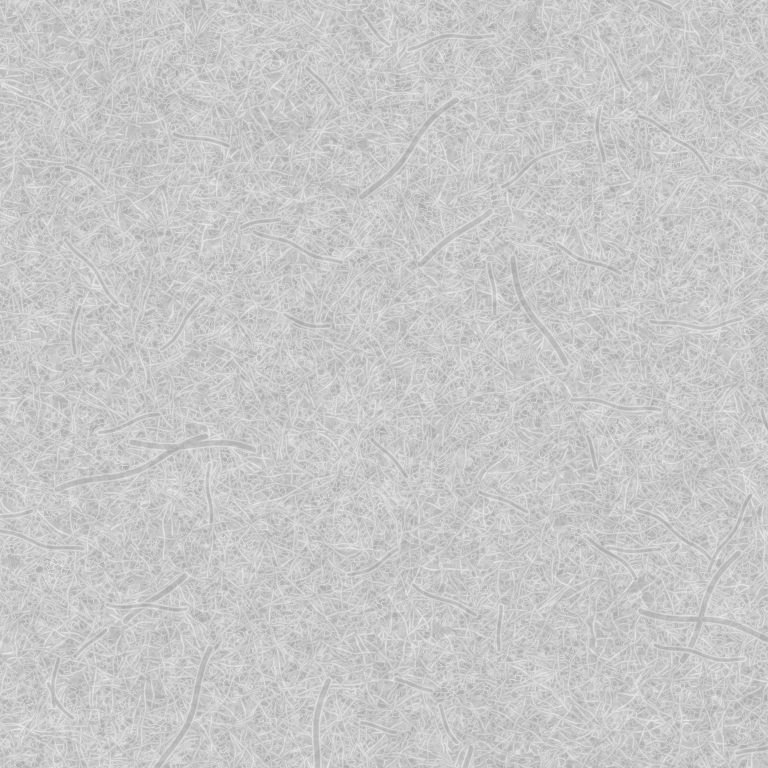
Reproduce this texture procedurally as a Shadertoy shader.

```glsl
// Pale grey fibre paper: a fine cellular web of bright veins, crossed by
// layers of thin bent fibres, with soft grey flakes and a few broad strands
// whose dark bodies lie between bright rims.

vec3 hash3(vec2 cell, float seed) {
    vec3 p = fract(vec3(cell, seed * 7.31 + 3.7) * vec3(0.1031, 0.1030, 0.0973));
    p += dot(p, p.yxz + 33.33);
    return fract((p.xxy + p.yxx) * p.zyx);
}

// Slow, uneven variation in the range -1 to 1.
float clouds(vec2 p) {
    float sum = 0.0, weight = 0.5;
    for (int i = 0; i < 4; i++) {
        p = mat2(0.8, 0.6, -0.6, 0.8) * p * 1.7 + 2.3;
        sum += weight * sin(p.x + 1.6 * sin(p.y)) * cos(p.y + sin(0.7 * p.x));
        weight *= 0.75;
    }
    return sum;
}

// Cellular noise: x is the gap to the nearest border, y a tone per cell.
vec2 cellWeb(vec2 p, float seed) {
    vec2 home = floor(p);
    float nearest = 9.0, second = 9.0, tone = 0.0;
    for (int j = -1; j <= 1; j++)
    for (int i = -1; i <= 1; i++) {
        vec2 cell = home + vec2(i, j);
        vec3 h = hash3(cell, seed);
        float d = length(cell + h.xy - p);
        if (d < nearest) {
            second = nearest;
            nearest = d;
            tone = h.z;
        } else {
            second = min(second, d);
        }
    }
    return vec2(second - nearest, tone);
}

// Distance to the nearest bent fibre, one per grid cell with chance "share".
float fibreDistance(vec2 p, float scale, float reach, float share, float seed) {
    vec2 q = p * scale, home = floor(q);
    float best = 9.0;
    for (int j = -1; j <= 1; j++)
    for (int i = -1; i <= 1; i++) {
        vec2 cell = home + vec2(i, j);
        vec3 h = hash3(cell, seed), shape = hash3(cell, seed + 40.0);
        if (shape.z > share) continue;
        float angle = 6.2832 * h.z, c = cos(angle), s = sin(angle);
        vec2 d = mat2(c, -s, s, c) * (q - cell - h.xy);
        d.y += (shape.x - 0.5) * 0.6 * d.x * d.x + 0.025 * sin(8.0 * d.x + 6.0 * shape.y);
        float halfLength = reach * mix(0.35, 1.0, shape.y);
        best = min(best, length(vec2(max(abs(d.x) - halfLength, 0.0), d.y)));
    }
    return best / scale;
}

void mainImage(out vec4 fragColor, in vec2 fragCoord) {
    vec2 p = fragCoord / iResolution.y;
    float pixel = 1.0 / iResolution.y;
    float mottle = clouds(p * 45.0);
    float drift = clouds(p * 9.0 + 5.0);

    // Fine web at two sizes, warped so that the cells lose their grid
    vec2 warped = p + 0.0025 * vec2(sin(p.y * 140.0 + 3.0 * mottle), sin(p.x * 125.0 - 3.0 * drift));
    vec2 coarse = cellWeb(warped * 88.0, 1.0);
    vec2 fine = cellWeb(warped.yx * 150.0, 2.0);
    float coarseVein = 1.0 - smoothstep(0.0, 0.28 + 50.0 * pixel, coarse.x);
    float fineVein = 1.0 - smoothstep(0.0, 0.32 + 60.0 * pixel, fine.x);
    float light = max(coarseVein * clamp(0.62 + 0.35 * mottle, 0.2, 0.95),
                      fineVein * clamp(0.62 - 0.4 * mottle + 0.15 * drift, 0.15, 0.95));
    float ground = 0.723 + 0.05 * (coarse.y - 0.5) + 0.045 * (fine.y - 0.5)
                 + 0.016 * mottle + 0.008 * drift;

    // Soft flakes that cover the web
    float flake = fibreDistance(p, 17.0, 0.3, 0.5, 3.0);
    float cover = 1.0 - smoothstep(0.003, 0.009, flake);
    light *= 1.0 - 0.65 * cover;
    ground += 0.022 * cover;

    // Thin bright fibres, each with a faint dark halo
    for (int i = 0; i < 5; i++) {
        float layer = float(i);
        float d = fibreDistance(p, 10.0 + 7.0 * layer, 0.9, 0.85, 10.0 + layer);
        float halfWidth = 0.0011 + 0.25 * pixel;
        float line = exp(-d * d / (halfWidth * halfWidth));
        float halo = exp(-d * d / 0.000012);
        light = max(light * (1.0 - 0.3 * halo), line * (0.98 - 0.05 * layer));
    }

    // Broad strands: dark body, bright rims
    for (int i = 0; i < 2; i++) {
        float layer = float(i);
        float d = fibreDistance(p, 5.0 + 5.0 * layer, 0.6, 0.4, 20.0 + layer);
        float radius = 0.0046 - 0.0014 * layer;
        float body = 1.0 - smoothstep(radius - 0.001 - pixel, radius + pixel, d);
        float rim = exp(-pow((d - radius) / (0.001 + 0.3 * pixel), 2.0));
        light = max(light * (1.0 - 0.75 * body), 0.85 * rim);
        ground -= 0.012 * body;
    }

    float grey = ground + 0.15 * light;
    fragColor = vec4(vec3(clamp(grey, 0.66, 0.9)), 1.0);
}
```
